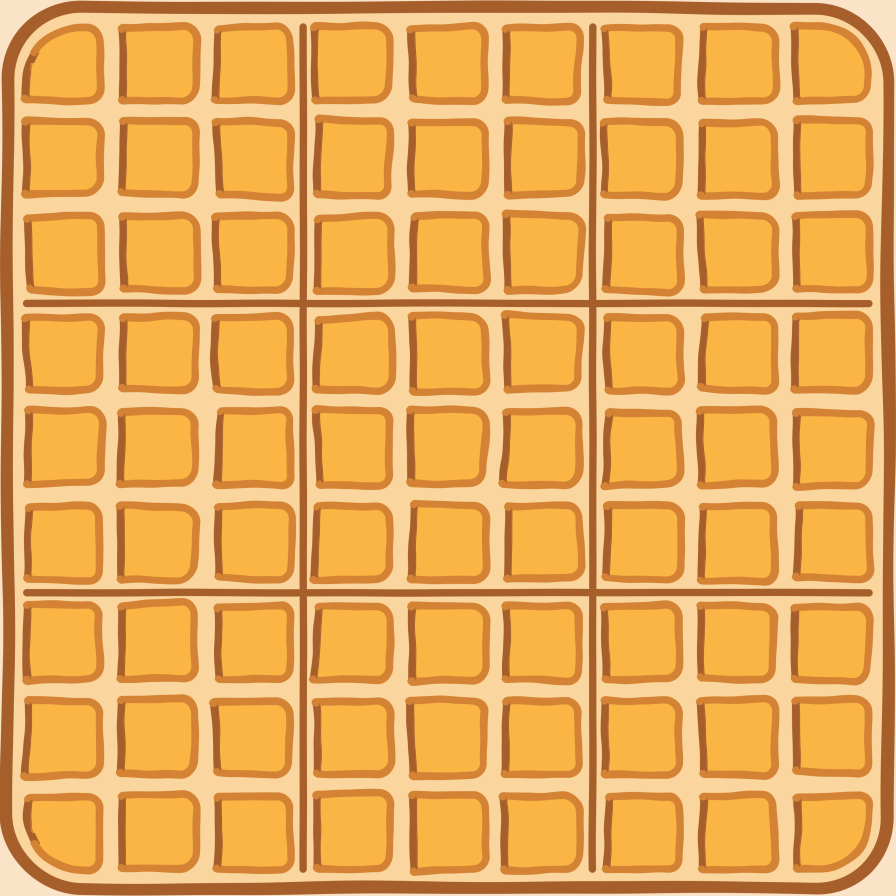
This pattern is drawn by a three.js fragment shader. Its source:

```glsl
// A hand-drawn waffle: nine by nine pockets in three by three blocks, with
// block dividers and a rounded crust. Pockets are rounded-box distances,
// loosened by a hash for each cell and by gradient noise along the strokes.
varying vec2 vUv;

const vec3 PAPER  = vec3(0.98, 0.89, 0.78);
const vec3 BATTER = vec3(0.98, 0.84, 0.62);
const vec3 AMBER  = vec3(0.98, 0.71, 0.27);
const vec3 RIM    = vec3(0.83, 0.51, 0.20);
const vec3 CRUST  = vec3(0.65, 0.37, 0.17);

const float BLOCK_PITCH = 0.323;
const float CELL_PITCH = 0.1058;
const float POCKET_HALF = 0.0413;
const float STROKE_HALF = 0.0042;

vec2 hash2(vec2 p) {
  vec3 q = fract(vec3(p.xyx) * vec3(0.1031, 0.1030, 0.0973));
  q += dot(q, q.yzx + 33.33);
  return fract((q.xx + q.yz) * q.zy) * 2.0 - 1.0;
}

float corner(vec2 cell, vec2 f, vec2 offset) {
  return dot(hash2(cell + offset + 57.0), f - offset);
}

float gradientNoise(vec2 p) {
  vec2 i = floor(p), f = fract(p);
  vec2 u = f * f * f * (f * (f * 6.0 - 15.0) + 10.0);
  return mix(mix(corner(i, f, vec2(0, 0)), corner(i, f, vec2(1, 0)), u.x),
             mix(corner(i, f, vec2(0, 1)), corner(i, f, vec2(1, 1)), u.x), u.y);
}

vec2 wobble(vec2 p, float frequency, float amount) {
  return amount * vec2(gradientNoise(p * frequency),
                       gradientNoise(p * frequency + 41.7));
}

float roundBox(vec2 p, vec2 halfSize, float radius) {
  vec2 q = abs(p) - halfSize + radius;
  return min(max(q.x, q.y), 0.0) + length(max(q, 0.0)) - radius;
}

float segment(vec2 p, vec2 a, vec2 b) {
  vec2 d = b - a;
  return length(p - a - d * clamp(dot(p - a, d) / dot(d, d), 0.0, 1.0));
}

// Index -1, 0 or 1 of the nearest of three repeats about zero
vec2 nearestOfThree(vec2 p, float pitch) {
  return clamp(floor(p / pitch + 0.5), -1.0, 1.0);
}

void paint(inout vec3 base, vec3 ink, float dist, float pixel) {
  base = mix(base, ink, 1.0 - smoothstep(-0.7 * pixel, 0.7 * pixel, dist));
}

// One pocket: amber floor, dark left wall, lighter rim with round ends
void paintPocket(inout vec3 color, vec2 p, vec2 id, float width, float pixel) {
  vec2 shift = hash2(id + 11.0), slant = hash2(id + 23.0);
  vec2 taper = hash2(id + 37.0), grow = hash2(id + 51.0);
  p -= 0.0014 * shift;
  p += 0.025 * slant * p.yx + 0.9 * taper * p.x * p.y;
  vec2 halfSize = POCKET_HALF + 0.0009 * grow;

  // The waffle's own four corners are cut by a wide arc
  vec2 side = sign(p);
  bool outer = abs(id.x) > 3.5 && abs(id.y) > 3.5 && dot(side, sign(id)) > 1.5;
  float radius = outer ? 0.058 : (p.x > 0.0 ? 0.0145 + 0.003 * grow.x : 0.002);
  // Evaluate in the quadrant of a wide arc even beyond the pocket's middle
  bool wide = abs(id.x) > 3.5 && abs(id.y) > 3.5;
  vec2 q = p * sign(id);
  vec2 arc = q - halfSize + 0.058;
  float d = roundBox(p, halfSize, outer ? 0.002 : radius);
  if (wide) {
    float cut = arc.x > 0.0 && arc.y > 0.0 ? length(arc) - 0.058 : -1.0;
    d = max(d, cut);
  }

  // Where the dark wall meets the rim, on the arc or near the square corner
  float bend = wide && id.x < 0.0 && p.y * id.y > 0.0 ? 0.058 : 0.002;
  vec2 joint = vec2(bend * 0.14 - halfSize.x, halfSize.y - bend * 0.49);
  vec2 folded = vec2(p.x, abs(p.y));
  float wall = max(abs(d + 0.0011) - width,
                   max(folded.x - joint.x - width - 0.0012, folded.y - joint.y));
  float wallZone = max(folded.x - joint.x - width, folded.y - joint.y);
  float rim = max(abs(d) - width, -wallZone);
  rim = min(rim, length(folded - joint) - width);

  paint(color, AMBER, d, pixel);
  paint(color, CRUST, wall, pixel);
  paint(color, RIM, rim, pixel);
}

void main() {
  float pixel = fwidth(vUv.x);
  vec2 p = vUv - 0.5;
  vec3 color = PAPER;

  // Batter and crust, whose thickness drifts around the edge
  vec2 edge = p + wobble(vUv, 5.0, 0.005);
  float slab = roundBox(edge, vec2(0.4915), 0.082);
  float crustHalf = 0.0068 + 0.0028 * gradientNoise(vUv * 4.0 + 9.0);
  paint(color, BATTER, slab, pixel);
  paint(color, CRUST, abs(slab) - crustHalf, pixel);

  // Pockets
  vec2 block = nearestOfThree(p, BLOCK_PITCH);
  vec2 inBlock = p - block * BLOCK_PITCH;
  vec2 cell = nearestOfThree(inBlock, CELL_PITCH);
  vec2 local = inBlock - cell * CELL_PITCH + wobble(vUv, 24.0, 0.0032);
  float width = STROKE_HALF + 0.0007 * gradientNoise(vUv * 38.0);
  paintPocket(color, local, block * 3.0 + cell, width, pixel);

  // Dividers between blocks
  vec2 ruled = abs(p + wobble(vUv, 9.0, 0.0012));
  float at = 0.5 * BLOCK_PITCH;
  float rule = min(segment(ruled, vec2(at, 0.0), vec2(at, 0.47)),
                   segment(ruled, vec2(0.0, at), vec2(0.47, at)));
  paint(color, CRUST, rule - 0.0041, pixel);

  gl_FragColor = vec4(color, 1.0);
}
```
